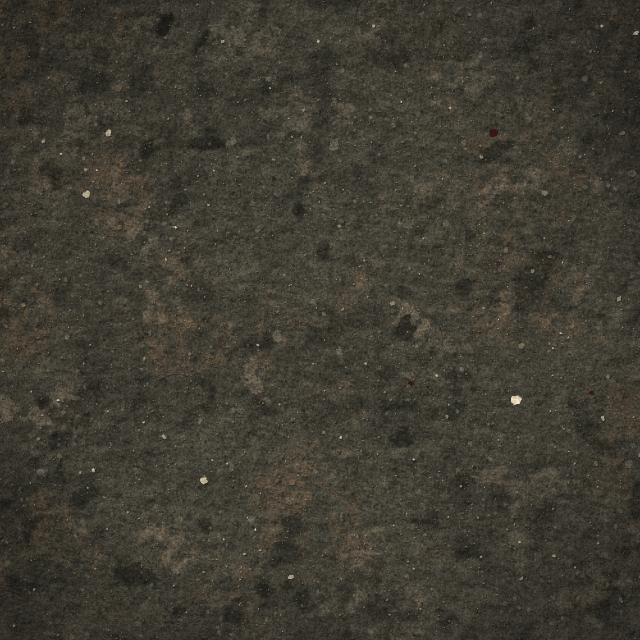
This texture is drawn by a WebGL 2 fragment shader. Its source:

```glsl
#version 300 es
precision highp float;

#define SOIL vec3(0.246, 0.237, 0.199)
#define BROWN vec3(0.35, 0.285, 0.22)
#define FLAKE vec3(0.40, 0.36, 0.30)
#define CREAM vec3(0.74, 0.70, 0.60)
#define STAIN vec3(0.10, 0.10, 0.085)
#define RELIEF 1.5
#define GRAIN 0.58
#define MOTTLE 0.75
#define VIGNETTE 0.32

uniform vec2 u_resolution;
out vec4 fragColor;

float hash(vec2 p) {
    vec3 q = fract(p.xyx * 0.1031);
    q += dot(q, q.yzx + 33.33);
    return fract((q.x + q.y) * q.z);
}

float noise(vec2 p) {
    vec2 i = floor(p), f = fract(p);
    f = f * f * (3.0 - 2.0 * f);
    return mix(mix(hash(i), hash(i + vec2(1, 0)), f.x),
               mix(hash(i + vec2(0, 1)), hash(i + 1.0), f.x), f.y);
}

float fbm(vec2 p) {
    float sum = 0.0, weight = 0.5;
    for (int i = 0; i < 5; i++) {
        sum += weight * noise(p);
        p = mat2(1.6, 1.2, -1.2, 1.6) * p + 17.3;
        weight *= 0.5;
    }
    return sum / 0.97;
}

// Surface height, drawn out along a falling diagonal
float height(vec2 p) {
    vec2 q = vec2(p.x * 0.89 - p.y * 0.45, (p.x * 0.45 + p.y * 0.89) * 1.6);
    return fbm(q * 42.0 + 5.0);
}

float cover(float d, float soft) {
    return 1.0 - smoothstep(-soft, soft, d);
}

// One irregular blob per occupied cell: (signed distance, random value)
vec2 blob(vec2 p, float cells, float share, vec2 radii, float seed) {
    vec2 g = p * cells, id = floor(g) + seed;
    float pick = hash(id + 3.7);
    float size = hash(id + 11.9);
    float r = mix(radii.x, radii.y, size * size);
    vec2 centre = mix(vec2(1.5 * r), vec2(1.0 - 1.5 * r),
                      vec2(hash(id + 23.1), hash(id + 41.3)));
    vec2 q = fract(g) - centre;
    float a = 6.283 * hash(id + 57.7);
    q = mat2(cos(a), sin(a), -sin(a), cos(a)) * q;
    q.y *= 1.0 + 0.6 * hash(id + 71.5);
    float d = length(q) - r * (0.7 + 0.6 * noise(q / r * 1.6 + id * 7.0));
    return vec2(pick < share ? d / cells : 1.0, hash(id + 89.2));
}

// Short curved hairs: (distance to the arc, random value)
vec2 hair(vec2 p, float cells, float share, float seed) {
    vec2 g = p * cells + 0.12 * noise(p * 35.0), id = floor(g) + seed;
    vec2 q = fract(g) - 0.5;
    float a = 6.283 * hash(id + 5.1);
    float r = mix(0.12, 0.4, hash(id + 13.7));
    vec2 dir = vec2(cos(a), sin(a));
    bool onArc = dot(normalize(q + 1e-5), dir) > 0.6;
    bool used = hash(id + 29.3) < share;
    return vec2(used && onArc ? abs(length(q) - r) / cells : 1.0, hash(id + 37.9));
}

void main() {
    vec2 p = gl_FragCoord.xy / min(u_resolution.x, u_resolution.y);
    float edge = 0.7 / min(u_resolution.x, u_resolution.y);

    // Soil tone: broad mottling, raking light and fine grain
    float rough = fbm(p * 32.0 + 61.0);
    float crumble = fbm(p * 75.0 + 19.0);
    float slope = height(p) - height(p + vec2(-0.0020, 0.0024));
    float grit = 0.75 * noise(p * 500.0) + 0.25 * noise(p * 240.0 + 9.0) - 0.5;
    float mottle = 0.45 * fbm(p * 5.0 + 31.0) + 0.3 * rough + 0.35 * crumble - 0.55;
    vec3 color = SOIL * (1.0 + MOTTLE * mottle);

    // Brown dust in broken patches, grey scuffs and a few worn flakes
    float dust = smoothstep(0.47, 0.74, fbm(p * 6.0 + 83.0));
    color = mix(color, BROWN, 0.6 * dust * smoothstep(0.42, 0.66, 0.5 * (rough + crumble)));
    float scuff = fbm(p * 17.0 + 210.0) + 0.4 * (crumble - 0.5);
    color = mix(color, FLAKE, 0.4 * smoothstep(0.66, 0.74, scuff));
    float worn = fbm(p * 8.0 + 140.0) + 0.25 * (rough - 0.5) + 0.15 * (crumble - 0.5);
    color = mix(color, FLAKE, 0.65 * smoothstep(0.765, 0.785, worn));

    // Ragged dark stains and small sooty pits
    vec2 stain = blob(p, 7.0, 0.30, vec2(0.09, 0.18), 200.0);
    float ragged = 0.03 * (rough - 0.5) + 0.03 * (crumble - 0.5);
    color = mix(color, STAIN, (0.4 + 0.4 * stain.y) * cover(stain.x + ragged, 0.007));
    float soot = smoothstep(0.62, 0.76, fbm(p * 22.0 + 320.0) + 0.3 * (crumble - 0.5));
    color = mix(color, STAIN, 0.45 * soot);
    vec2 pit = blob(p, 95.0, 0.16, vec2(0.08, 0.26), 260.0);
    color = mix(color, STAIN, 0.5 * cover(pit.x, 0.0012));

    // Muted brown and grey fragments
    for (int i = 0; i < 3; i++) {
        float k = float(i);
        vec2 chip = blob(p + 0.13 * k, 24.0 + 30.0 * k, 0.09 + 0.04 * k, vec2(0.07, 0.25), 300.0 + 50.0 * k);
        vec3 tint = mix(BROWN, vec3(0.42, 0.41, 0.36), smoothstep(0.3, 0.6, chip.y));
        float ragged = 0.006 * (crumble - 0.5);
        color = mix(color, tint, (0.3 + 0.35 * chip.y) * cover(chip.x + ragged, edge));
    }

    // Dark and pale hairs
    for (int i = 0; i < 2; i++) {
        float k = float(i);
        vec2 strand = hair(p + 0.07 * k, 7.0 + 3.0 * k, 0.16, 500.0 + 40.0 * k);
        vec3 tint = strand.y < 0.6 ? STAIN : FLAKE;
        color = mix(color, tint, 0.55 * cover(strand.x - 0.0006, edge));
    }

    color *= max(1.0 + RELIEF * slope + GRAIN * grit, 0.3);

    // Pale grit from dust size up to pebbles, each with a small shadow
    for (int i = 0; i < 5; i++) {
        float k = float(i);
        float cells = 210.0 * pow(0.51, k);
        float share = 0.13 - 0.024 * k;
        vec2 radii = vec2(0.09 - 0.006 * k, 0.20 - 0.02 * k);
        vec2 shift = vec2(0.031, 0.057) * k;
        float seed = 600.0 + 270.0 * k;
        vec2 stone = blob(p + shift, cells, share, radii, seed);
        vec2 shade = blob(p + shift + vec2(-0.001, 0.0015), cells, share, radii, seed);
        color *= 1.0 - 0.35 * cover(shade.x, edge + 0.0006);
        vec3 tint = mix(vec3(0.46, 0.39, 0.30), CREAM, stone.y * stone.y);
        tint *= 0.85 + 0.5 * (rough - 0.5) + 0.35 * grit + 0.08 * k * stone.y;
        color = mix(color, tint, (0.5 + 0.45 * stone.y) * cover(stone.x, edge));
    }

    // Rare dark red crumbs
    vec2 crumb = blob(p, 16.0, 0.01, vec2(0.06, 0.12), 900.0);
    color = mix(color, vec3(0.20, 0.06, 0.05), 0.85 * cover(crumb.x, edge));

    // Darker towards the borders
    vec2 c = gl_FragCoord.xy / u_resolution - 0.5;
    color *= 1.05 - VIGNETTE * smoothstep(0.1, 0.6, dot(c, c) * 1.3);
    fragColor = vec4(clamp(color, 0.0, 1.0), 1.0);
}
```
